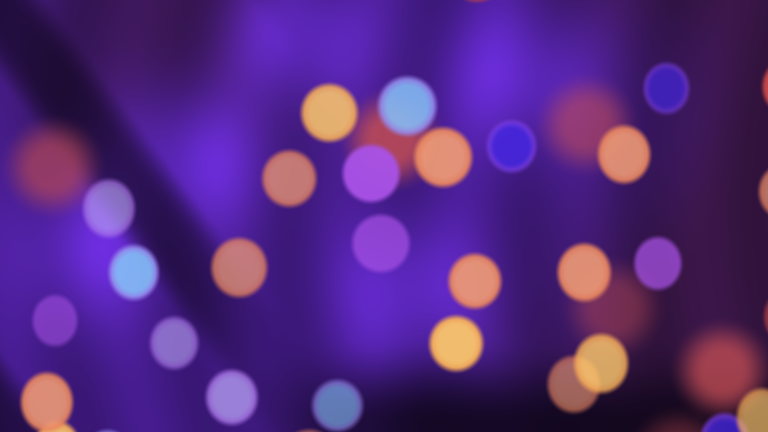
Write a WebGL 1 fragment shader that draws this background.

```glsl
precision highp float;
// Out-of-focus party lights: soft violet glows over an indigo and plum haze,
// with blurred embers and crisper translucent discs scattered on jittered
// cells. Lengths are in canvas heights; the haze is made of layered sines.
uniform vec2 u_resolution;

const vec3 INDIGO = vec3(0.25, 0.10, 0.51);
const vec3 PLUM   = vec3(0.21, 0.08, 0.26);
const vec3 VIOLET = vec3(0.43, 0.18, 0.88);
const vec3 SHADOW = vec3(0.05, 0.02, 0.09);
const vec3 EMBER  = vec3(0.78, 0.31, 0.33);
const vec3 GOLD   = vec3(0.99, 0.78, 0.42);
const vec3 PEACH  = vec3(0.93, 0.60, 0.46);
const vec3 ORCHID = vec3(0.66, 0.32, 0.90);
const vec3 BLUE   = vec3(0.27, 0.15, 0.88);
const vec3 LILAC  = vec3(0.73, 0.64, 0.97);
const vec3 ICE    = vec3(0.52, 0.74, 0.97);

const float DISC_CELL    = 0.23;
const float DISC_RADIUS  = 0.063;
const float DISC_SOFT    = 0.009;
const float DISC_DENSITY = 0.70;
const float EMBER_CELL    = 0.50;
const float EMBER_RADIUS  = 0.085;
const float EMBER_SOFT    = 0.045;
const float EMBER_DENSITY = 0.55;
const float GLOW_WIDTH    = 0.17;
const float GLOW_STRENGTH = 0.85;

float hash(vec2 cell, float seed) {
  return fract(sin(dot(cell, vec2(127.1, 311.7)) + seed * 74.7) * 43758.5453);
}

// Coverage of a disc whose edge fades over +-soft.
float discMask(float dist, float radius, float soft) {
  return 1.0 - smoothstep(radius - soft, radius + soft, dist);
}

vec3 backdrop(vec2 p) {
  // Cool on the left and centre, warm plum on the right and top left
  float sway = 0.12 * sin(5.0 * p.y + 1.0) + 0.05 * sin(9.0 * p.x - 4.0 * p.y);
  float cool = 1.0 - smoothstep(1.05, 1.65, p.x + sway);
  cool *= 1.0 - 0.8 * exp(-8.0 * dot(p - vec2(0.4, 0.95), p - vec2(0.4, 0.95)));
  vec3 color = mix(PLUM, INDIGO, cool);

  // Broad violet glows
  for (int i = 0; i < 5; i++) {
    float k = float(i);
    vec2 centre = vec2(0.2 + 0.25 * k, 0.65 + 0.33 * sin(2.3 * k + 3.9));
    vec2 q = (p - centre) / GLOW_WIDTH;
    color = mix(color, VIOLET, GLOW_STRENGTH * exp(-dot(q, q)));
  }

  // Faint vertical folds, dark diagonal bands on the left, shaded floor
  color *= 1.0 + 0.10 * sin(23.0 * p.x + 2.0 * sin(3.0 * p.y));
  float band = smoothstep(0.4, 1.0, sin(11.0 * (0.8 * p.x + 0.6 * p.y) - 4.9));
  band *= 1.0 - smoothstep(0.35, 0.75, p.x);
  float ground = (1.0 - smoothstep(0.02, 0.22, p.y)) * smoothstep(0.45, 1.0, p.x);
  color = mix(color, SHADOW, 0.6 * band);
  return mix(color, SHADOW, 0.85 * ground);
}

vec3 lampColor(float pick) {
  if (pick < 0.16) return GOLD;
  if (pick < 0.37) return PEACH;
  if (pick < 0.52) return EMBER;
  if (pick < 0.67) return ORCHID;
  if (pick < 0.80) return BLUE;
  if (pick < 0.90) return LILAC;
  return ICE;
}

// Large, strongly blurred warm lights
vec3 addEmbers(vec3 color, vec2 p) {
  vec2 home = floor(p / EMBER_CELL);
  for (int j = -1; j <= 1; j++) {
    for (int i = -1; i <= 1; i++) {
      vec2 cell = home + vec2(float(i), float(j));
      vec2 jitter = vec2(hash(cell, 1.0), hash(cell, 2.0));
      float dist = length(p - (cell + jitter) * EMBER_CELL);
      float lit = step(hash(cell, 3.0), EMBER_DENSITY);
      float alpha = lit * mix(0.35, 0.85, hash(cell, 4.0));
      color = mix(color, EMBER, alpha * discMask(dist, EMBER_RADIUS, EMBER_SOFT));
    }
  }
  return color;
}

// Translucent lens discs with a tinted rim
vec3 addDiscs(vec3 color, vec2 p, float aspect) {
  vec2 home = floor(p / DISC_CELL);
  for (int j = -1; j <= 1; j++) {
    for (int i = -1; i <= 1; i++) {
      vec2 cell = home + vec2(float(i), float(j));
      vec2 jitter = vec2(hash(cell, 5.0), hash(cell, 6.0));
      vec2 centre = (cell + 0.05 + 0.9 * jitter) * DISC_CELL;
      vec2 q = p - centre;
      q.x *= 1.0 + 0.18 * abs(centre.x - 0.5 * aspect);
      float radius = DISC_RADIUS * mix(0.92, 1.08, hash(cell, 7.0));
      float dist = length(q);

      // Fewer lights in the dim top left corner
      float dim = smoothstep(0.6, 0.8, centre.y) * (1.0 - smoothstep(0.5, 0.8, centre.x));
      float lit = step(hash(cell, 8.0), DISC_DENSITY * (1.0 - 0.85 * dim));
      vec3 core = lampColor(hash(cell, 9.0));
      vec3 rim = core.r > core.b ? core * vec3(0.98, 0.86, 0.80) : mix(core, ORCHID, 0.5);
      vec3 lamp = mix(core, rim, smoothstep(0.65, 1.0, dist / radius));
      float alpha = lit * mix(0.55, 0.97, hash(cell, 10.0));
      color = mix(color, lamp, alpha * discMask(dist, radius, DISC_SOFT));
    }
  }
  return color;
}

void main() {
  vec2 p = gl_FragCoord.xy / u_resolution.y;
  vec3 color = addEmbers(backdrop(p), p);
  color = addDiscs(color, p, u_resolution.x / u_resolution.y);
  gl_FragColor = vec4(color, 1.0);
}
```
